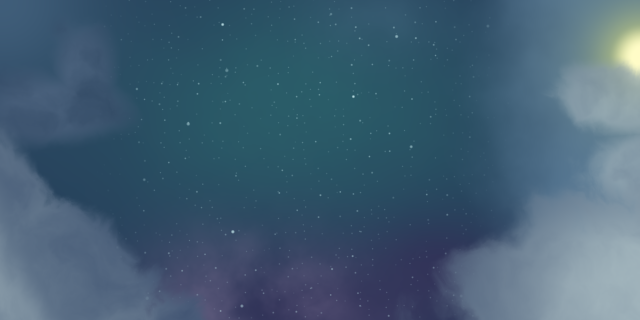
Reproduce this background procedurally as a Shadertoy shader.

```glsl
// Teal night sky with scattered stars, violet mist, cloud banks and a glowing sun.
#define NIGHT vec3(0.150, 0.245, 0.355)
#define TEAL vec3(0.165, 0.365, 0.410)
#define HAZE vec3(0.330, 0.460, 0.570)
#define VIOLET vec3(0.200, 0.185, 0.340)
#define LILAC vec3(0.450, 0.420, 0.550)
#define CLOUD_DARK vec3(0.290, 0.370, 0.480)
#define CLOUD_LIGHT vec3(0.670, 0.740, 0.760)
#define SUN_GLOW vec3(0.800, 0.830, 0.500)
#define SUN_CORE vec3(1.000, 0.990, 0.780)
#define SUN_POS vec2(2.010, 0.820)
#define STAR_COLOR vec3(0.740, 0.880, 0.900)
#define ROUGHNESS 1.1

vec3 hash3(vec2 p) {
    vec3 q = fract(p.xyx * vec3(0.1031, 0.1030, 0.0973));
    q += dot(q, q.yxz + 33.33);
    return fract((q.xxy + q.yzz) * q.zyx);
}

float noise(vec2 p) {
    vec2 i = floor(p), f = fract(p);
    f = f * f * (3.0 - 2.0 * f);
    float low = mix(hash3(i).x, hash3(i + vec2(1, 0)).x, f.x);
    float high = mix(hash3(i + vec2(0, 1)).x, hash3(i + vec2(1, 1)).x, f.x);
    return mix(low, high, f.y);
}

float fbm(vec2 p) {
    float sum = 0.0, amp = 0.5;
    for (int i = 0; i < 6; i++) {
        sum += amp * noise(p);
        p = mat2(1.6, 1.2, -1.2, 1.6) * p + 7.3;
        amp *= 0.5;
    }
    return sum;
}

// Soft elliptical light
float glow(vec2 p, vec2 center, vec2 radius) {
    vec2 q = (p - center) / radius;
    return exp(-dot(q, q));
}

// Elliptical cloud with an edge broken up by noise
float puff(vec2 p, vec2 center, vec2 radius, float soft, float grain) {
    float d = length((p - center) / radius) - 1.0 + ROUGHNESS * grain;
    return 1.0 - smoothstep(-soft, soft, d);
}

// Cloud bank below a falling slope
float bank(vec2 p, float height, float slope, float soft, float grain) {
    float d = (p.y - height + slope * p.x) / sqrt(1.0 + slope * slope);
    return 1.0 - smoothstep(-soft, soft * 0.3, d + 0.22 * grain);
}

// One jittered star per occupied grid cell
float stars(vec2 p, float cell, float radius, float density, float seed) {
    vec2 id = floor(p / cell);
    vec3 h = hash3(id + seed);
    vec2 center = (id + 0.2 + 0.6 * h.xy) * cell;
    vec3 traits = hash3(id + seed + 57.0);
    float r = radius * mix(0.6, 1.0, traits.x);
    float px = 1.0 / iResolution.y;
    float disc = 1.0 - smoothstep(r - px, r + px, length(p - center));
    return disc * step(h.z, density) * mix(0.35, 1.0, traits.y);
}

void mainImage(out vec4 fragColor, in vec2 fragCoord) {
    vec2 p = fragCoord / iResolution.xy * vec2(2.0, 1.0);
    float mist = fbm(p * 3.5 + 4.0);
    vec2 warp = vec2(fbm(p * 5.0 + 11.0), fbm(p * 5.0 + 29.0)) - 0.5;
    float grain = fbm(p * 6.5 + warp * 1.5) - 0.5;

    // Sky gradients
    vec3 col = mix(NIGHT, TEAL, glow(p, vec2(0.93, 0.66), vec2(0.62, 0.40)) * (0.75 + 0.45 * mist));
    col = mix(col, HAZE, 0.55 * glow(p, vec2(0.0, 1.0), vec2(0.30, 0.30)));
    col = mix(col, HAZE, 0.45 * mist * glow(p, vec2(1.18, 0.96), vec2(0.22, 0.16)));
    col = mix(col, HAZE, smoothstep(1.40, 1.85, p.x + 0.25 * (mist - 0.5)));

    // Violet mist along the bottom
    col = mix(col, VIOLET, 0.85 * glow(p, vec2(1.00, 0.02), vec2(0.62, 0.22)));
    col = mix(col, VIOLET, 0.70 * glow(p, vec2(1.37, 0.17), vec2(0.20, 0.13)));
    float lilac = glow(p, vec2(0.80, 0.06), vec2(0.30, 0.20));
    col = mix(col, LILAC, lilac * smoothstep(0.1, 0.8, mist + 0.3 * grain));

    // Stars thin out toward both sides
    float field = smoothstep(0.25, 0.55, p.x) * (1.0 - smoothstep(1.25, 1.65, p.x));
    float light = 0.35 * stars(p, 0.026, 0.0016, 0.30, 3.0);
    light += 0.65 * stars(p, 0.060, 0.0024, 0.40, 21.0);
    light += stars(p, 0.165, 0.0048, 0.38, 45.0);
    col = mix(col, STAR_COLOR, min(light, 1.0) * field);

    // Sun
    float sunDist = length(p - SUN_POS);
    col = mix(col, SUN_GLOW, 0.22 * exp(-sunDist * sunDist / 0.07));
    col = mix(col, SUN_GLOW, 0.90 * exp(-sunDist * sunDist / 0.016));
    col = mix(col, SUN_CORE, 1.0 - smoothstep(0.03, 0.11, sunDist));

    // Left clouds: wisp, tower, slope and bright front
    float wisp = puff(p, vec2(0.16, 0.66), vec2(0.22, 0.11), 0.40, grain);
    wisp = max(wisp, puff(p, vec2(0.26, 0.77), vec2(0.09, 0.15), 0.45, grain));
    col = mix(col, CLOUD_DARK + 0.25 * grain, 0.70 * wisp);
    float slope = bank(p, 0.61, 0.95, 0.06, grain);
    vec3 slopeColor = mix(CLOUD_DARK, CLOUD_LIGHT, 0.22 + 0.5 * grain - 0.25 * p.x);
    col = mix(col, slopeColor, 0.90 * slope);
    float front = bank(p, 0.33, 1.60, 0.09, grain);
    col = mix(col, mix(CLOUD_DARK, CLOUD_LIGHT, 0.60 + 0.4 * grain), 0.80 * front);

    // Right clouds: two puffs above a broad bright bank
    float upper = puff(p, vec2(1.96, 0.68), vec2(0.23, 0.11), 0.30, grain);
    upper = max(upper, puff(p, vec2(2.02, 0.47), vec2(0.20, 0.12), 0.35, grain));
    col = mix(col, mix(CLOUD_DARK, CLOUD_LIGHT, 0.75 + 0.6 * grain), 0.75 * upper);
    float lower = puff(p, vec2(2.02, 0.0), vec2(0.56, 0.41), 0.28, 0.7 * grain);
    float lift = glow(p, vec2(2.0, 0.08), vec2(0.38, 0.32));
    col = mix(col, mix(CLOUD_DARK, CLOUD_LIGHT, 0.30 + 0.70 * lift + 0.4 * grain), 0.90 * lower);

    fragColor = vec4(clamp(col, 0.0, 1.0), 1.0);
}
```
